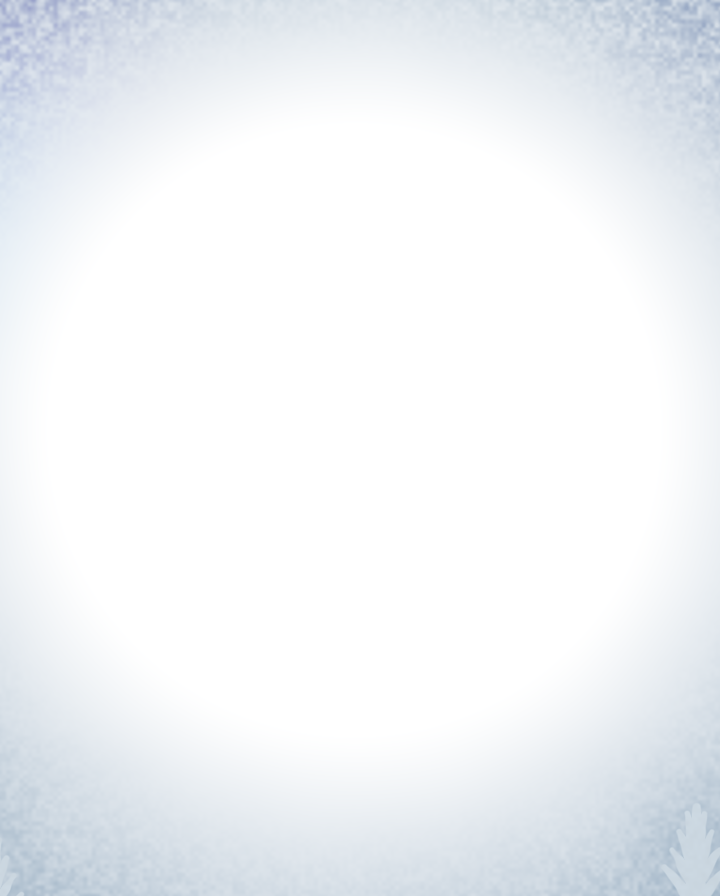
This background is drawn by a WebGL 1 fragment shader. Its source:

```glsl
precision highp float;
// A frosted winter border: a wide white glow fades to cold grey-blue corners.
// The vignette comes from the distance to the glow centre, the grain from
// value noise, and the pale sprigs at the foot from tapered capsules.

uniform vec2 u_resolution;

const vec3 FROST_ABSORB = vec3(1.0, 0.79, 0.60);
const vec3 VIOLET_ABSORB = vec3(1.0, 0.92, 0.52);
const vec3 SPRIG_COLOR = vec3(0.805, 0.85, 0.885);

float hash(vec2 p) {
  vec3 q = fract(vec3(p.xyx) * 0.1031);
  q += dot(q, q.yzx + 33.33);
  return fract((q.x + q.y) * q.z);
}

float valueNoise(vec2 p) {
  vec2 cell = floor(p);
  vec2 f = fract(p);
  f = f * f * (3.0 - 2.0 * f);
  float low = mix(hash(cell), hash(cell + vec2(1.0, 0.0)), f.x);
  float high = mix(hash(cell + vec2(0.0, 1.0)), hash(cell + 1.0), f.x);
  return mix(low, high, f.y);
}

// Fine speckle, roughly -1 to 1.
float grain(vec2 p) {
  float n = 0.55 * valueNoise(p * 210.0) + 0.45 * valueNoise(p * 110.0 + 7.0);
  return clamp((n - 0.5) * 2.6, -1.0, 1.0);
}

// Distance to a leaf that narrows from root to tip.
float leafDistance(vec2 p, vec2 root, vec2 tip, float rootWidth, float tipWidth) {
  vec2 axis = tip - root;
  float along = clamp(dot(p - root, axis) / dot(axis, axis), 0.0, 1.0);
  return length(p - root - axis * along) - mix(rootWidth, tipWidth, along);
}

// An upright stem with mirrored lobes that shorten towards its top.
float sprigDistance(vec2 p) {
  float d = leafDistance(p, vec2(0.0), vec2(0.001, 0.100), 0.013, 0.004);
  vec2 side = vec2(abs(p.x), p.y);
  for (int i = 0; i < 4; i++) {
    float level = float(i);
    vec2 root = vec2(0.002, -0.006 + 0.021 * level);
    vec2 tip = vec2(0.035 - 0.0085 * level, 0.032 + 0.020 * level);
    d = min(d, leafDistance(side, root, tip, 0.009, 0.0025));
  }
  return d;
}

// Darkness grows softly from the rim of the glow.
float vignette(vec2 p, vec2 center, float radius) {
  float d = max(length(p - center) - radius, 0.0);
  return 1.15 * d * d / (d + 0.025);
}

void main() {
  vec2 p = gl_FragCoord.xy / u_resolution.y;
  float aspect = u_resolution.x / u_resolution.y;
  float x = p.x / aspect;

  // Frost vignette, with grain that strengthens in the corners.
  float shade = vignette(p, vec2(0.492 * aspect, 0.52), 0.335);
  shade *= mix(0.90, 1.0, p.y);
  float speckle = grain(p);
  float clouds = valueNoise(p * 14.0) - 0.5;
  float topWeight = mix(0.22, 0.42, smoothstep(0.55, 1.0, p.y));
  shade *= 1.0 + speckle * topWeight * smoothstep(0.04, 0.28, shade);
  shade *= 1.0 + 0.10 * clouds;

  // Sprigs rise in the lower corners; a soft shadow surrounds them.
  float rough = 0.0012 * grain(p * 0.6);
  float rightSprig = sprigDistance(p - vec2(aspect - 0.027, 0.0));
  float leftSprig = sprigDistance(p - vec2(-0.011, -0.030));
  float sprig = min(rightSprig, leftSprig) + rough;
  shade += 0.045 * exp(-max(rightSprig, 0.0) / 0.028);

  // Violet gathers at the top left, paler cyan along the left side.
  float violet = smoothstep(0.38, 0.0, length(vec2(x, 1.0 - p.y)));
  violet += 0.4 * smoothstep(0.3, 0.0, length(vec2(1.0 - x, 1.0 - p.y)));
  violet *= 0.65 + 0.35 * speckle;
  vec3 absorb = mix(FROST_ABSORB, VIOLET_ABSORB, clamp(violet, 0.0, 1.0));
  float cyan = smoothstep(0.25, 0.0, x) * smoothstep(0.3, 0.0, abs(p.y - 0.72));
  absorb.yz -= vec2(0.12, 0.18) * cyan;
  vec3 color = 1.0 - shade * absorb;

  // Pale sprig fill with a lightly mottled surface.
  float edge = 0.75 / u_resolution.y;
  float cover = 1.0 - smoothstep(-edge, edge + 0.0008, sprig);
  vec3 sprigColor = SPRIG_COLOR + 0.015 * speckle;
  color = mix(color, sprigColor, 0.9 * cover);

  gl_FragColor = vec4(clamp(color, 0.0, 1.0), 1.0);
}
```
